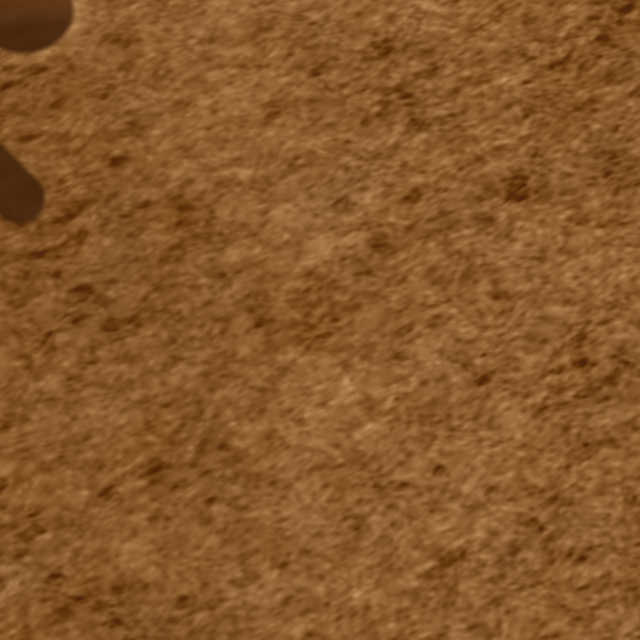
Give the GLSL for this texture, as a WebGL 1 fragment shader.

```glsl
precision highp float;
// Soft, clumpy brown soil seen at a slant, with two dark rounded shapes at the left edge.
uniform vec2 u_resolution;

vec3 hash3(vec2 cell) {
  vec3 q = vec3(dot(cell, vec2(127.1, 311.7)), dot(cell, vec2(269.5, 183.3)), dot(cell, vec2(419.2, 371.9)));
  return fract(sin(q) * 43758.54);
}

// Cellular noise: each cell holds one soft grain, lighter or darker than the ground.
float grains(vec2 p) {
  vec2 cell = floor(p);
  float sum = 0.0;
  for (int j = -1; j <= 1; j++) {
    for (int i = -1; i <= 1; i++) {
      vec2 id = cell + vec2(float(i), float(j));
      vec3 rnd = hash3(id);
      vec2 d = p - id - rnd.xy;
      float falloff = max(1.0 - dot(d, d), 0.0);
      sum += (rnd.z * 2.0 - 1.0) * falloff * falloff;
    }
  }
  return sum;
}

float capsule(vec2 p, vec2 a, vec2 b, float radius) {
  vec2 pa = p - a, ba = b - a;
  return length(pa - ba * clamp(dot(pa, ba) / dot(ba, ba), 0.0, 1.0)) - radius;
}

void main() {
  vec2 uv = gl_FragCoord.xy / u_resolution;

  // Slanted ground axes, bent by sines; grains shrink towards the top.
  vec2 ground = mat2(0.92, -0.39, 0.39, 0.92) * uv;
  ground.y += 0.12 * uv.y * uv.y;
  ground += 0.003 * sin(ground.yx * vec2(47.0, 39.0) + 2.0 * sin(ground * 23.0));

  // Layers from broad patches to fine grit; the right side is crisper.
  float crisp = smoothstep(0.2, 1.0, uv.x + 0.25 * abs(uv.y - 0.5));
  float patches = grains(ground * vec2(6.0, 10.0) + 3.7);
  float clods = grains(ground * vec2(25.0, 45.0) + 11.3);
  float lumps = grains(ground * vec2(52.0, 88.0) + 29.1);
  float grit = grains(ground * vec2(100.0, 150.0) + 53.9);
  float tone = 0.6 * patches + 0.8 * clods + mix(1.15, 1.4, crisp) * lumps + mix(1.25, 1.8, crisp) * grit;

  // Shaded hollows gather where the ground is already low.
  float hollows = grains(ground * vec2(32.0, 58.0) + 71.3) - 0.3 * patches;
  tone -= 1.9 * smoothstep(0.4, 1.05, hollows) * (0.85 - 0.5 * lumps);

  // Sparse pale crumbs and slow drifts of light.
  tone += 0.8 * smoothstep(0.65, 1.2, grains(ground * vec2(75.0, 100.0) + 91.7));
  tone += 0.2 * sin(uv.x * 3.5 + uv.y * 2.0 - 1.6);
  tone -= 0.5 * exp(-12.0 * dot(uv - vec2(0.1, 0.58), uv - vec2(0.1, 0.58)));

  vec3 soil = vec3(0.535, 0.355, 0.177) + tone * vec3(0.044, 0.044, 0.039);
  soil.b += 0.008 * grains(ground * 14.0 + 7.0);
  soil = max(soil, vec3(0.29, 0.15, 0.045));

  // Dark rounded shapes, a pale rim below the upper one.
  float upper = (length((uv - vec2(0.035, 0.985)) / vec2(0.08, 0.068)) - 1.0) * 0.07;
  float lower = capsule(uv, vec2(-0.05, 0.77), vec2(0.03, 0.69), 0.04);
  soil += vec3(0.06, 0.055, 0.045) * smoothstep(0.025, 0.005, upper);
  vec3 dark = vec3(0.29, 0.16, 0.06) + 0.012 * clods + 0.008 * lumps;
  vec3 shape = mix(dark, dark + vec3(0.08, 0.05, 0.025), smoothstep(0.95, 1.0, uv.y));
  soil = mix(soil, shape, smoothstep(0.006, -0.006, min(upper, lower)));

  gl_FragColor = vec4(soil, 1.0);
}
```
